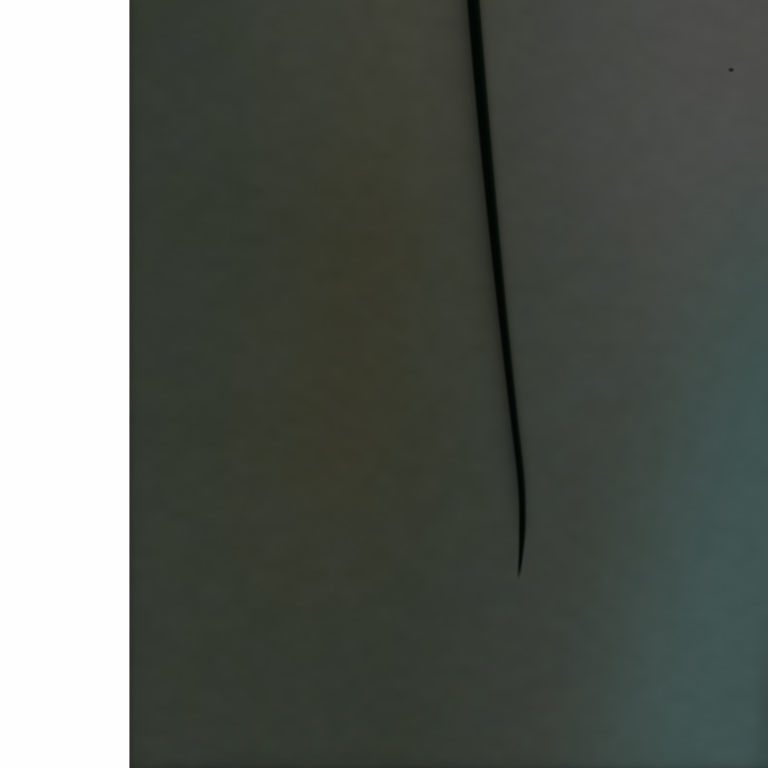
Write a Shadertoy shader that draws this texture.

```glsl
// A dark, tapering strand hangs over a dim olive wall beside a white margin.
// The wall blends broad colour gradients with soft noise; the strand is a
// curve x(depth) with a hooked tip, a varying width and a soft side shadow.

const vec3 WHITE = vec3(0.995);
const vec3 OLIVE = vec3(0.218, 0.223, 0.170);
const vec3 SLATE = vec3(0.200, 0.226, 0.192);
const vec3 GREEN_GREY = vec3(0.250, 0.275, 0.252);
const vec3 GREY  = vec3(0.300, 0.303, 0.292);
const vec3 TEAL  = vec3(0.250, 0.328, 0.318);
const vec3 INK   = vec3(0.008, 0.022, 0.010);

const float MARGIN = 0.1685;       // right side of the white margin
const float STRAND_TOP = 0.616;    // strand centre at the upper border
const float STRAND_LENGTH = 0.752;
const float HOOK_START = 0.60;
const float HOOK_BEND = 0.85;
const vec2  SPECK = vec2(0.952, 0.909);
const float BLOTCH = 0.012;
const float GRAIN = 0.022;

float hash(vec2 p) {
    vec3 q = fract(vec3(p.xyx) * 0.1031);
    q += dot(q, q.yzx + 33.33);
    return fract((q.x + q.y) * q.z);
}

float noise(vec2 p) {
    vec2 i = floor(p), f = fract(p);
    f = f * f * (3.0 - 2.0 * f);
    return mix(mix(hash(i), hash(i + vec2(1, 0)), f.x),
               mix(hash(i + vec2(0, 1)), hash(i + vec2(1, 1)), f.x), f.y);
}

float fbm(vec2 p) {
    float sum = 0.0, amp = 0.5;
    for (int i = 0; i < 4; i++) {
        sum += amp * noise(p);
        p = p * 2.03 + 7.1;
        amp *= 0.5;
    }
    return sum;
}

vec3 wallColor(vec2 uv) {
    // Slanted olive band within cooler slate
    float axis = 0.46 + 0.16 * (uv.y - 0.5);
    float band = exp(-pow((uv.x - axis) / 0.15, 2.0)) * smoothstep(0.05, 0.45, uv.y);
    vec3 col = mix(SLATE, OLIVE, band);

    // Light grows to the right, green-grey below and neutral above
    float light = smoothstep(0.46, 0.96, uv.x);
    vec3 lit = mix(GREEN_GREY, GREY, smoothstep(0.35, 0.95, uv.y));
    col = mix(col, lit, light);
    float topLight = smoothstep(0.62, 1.0, uv.y) * smoothstep(0.15, 0.55, uv.x);
    col = mix(col, GREY, 0.36 * topLight * (1.0 - light));

    // Teal glow down the right side
    float reach = mix(0.70, 0.83, smoothstep(0.0, 0.75, uv.y));
    float teal = smoothstep(reach, reach + 0.22, uv.x)
               * smoothstep(0.92, 0.45, uv.y);
    col = mix(col, TEAL, teal);

    // Broad stains, then fine grain with a little colour drift
    col += BLOTCH * (fbm(uv * vec2(9.0, 7.0)) - 0.47) * vec3(1.0, 0.9, 1.2);
    col += GRAIN * (fbm(uv * vec2(48.0, 64.0)) - 0.47);
    col.b += 0.5 * GRAIN * (noise(uv * 32.0 + 5.0) - 0.5);

    // Slight darkening at the borders
    col *= 1.0 - 0.18 * exp(-(uv.x - MARGIN) / 0.006);
    col *= 1.0 - 0.15 * exp(-uv.y / 0.006);
    col *= 1.0 - 0.10 * smoothstep(0.975, 1.0, uv.x) * smoothstep(0.25, 0.0, uv.y);
    return col;
}

float strandCentre(float depth) {
    float hook = max(depth - HOOK_START, 0.0);
    return STRAND_TOP + depth * (0.080 + 0.033 * depth) - HOOK_BEND * hook * hook;
}

void mainImage(out vec4 fragColor, in vec2 fragCoord) {
    vec2 uv = fragCoord / iResolution.xy;
    float soft = max(1.0 / iResolution.y, 0.0022);
    vec3 col = wallColor(max(uv, vec2(MARGIN, 0.0)));

    // Strand: signed side offset, tapering half width and fading tip
    float depth = 1.0 - uv.y;
    float side = uv.x - strandCentre(depth);
    float width = mix(0.0075, 0.0040, smoothstep(0.0, 0.68, depth));
    width *= mix(0.45, 1.0, smoothstep(STRAND_LENGTH, 0.68, depth));
    float body = smoothstep(soft, -soft, abs(side) - width);
    float tip = smoothstep(STRAND_LENGTH + soft, STRAND_LENGTH - 0.02, depth);

    // Shadow reaches further to the left and fades towards the tip
    float spread = side < 0.0 ? mix(0.013, 0.006, depth) : 0.0035;
    float shadow = exp(-max(abs(side) - width, 0.0) / spread);
    shadow *= 0.42 * smoothstep(STRAND_LENGTH, 0.60, depth);
    col *= 1.0 - shadow;

    // Faint green sheen on the right half of the strand
    float sheen = smoothstep(0.0, width, side);
    vec3 strand = INK + sheen * vec3(0.015, 0.030, 0.018);
    col = mix(col, strand, body * sqrt(tip) * 0.97);

    // Small speck near the upper right
    float speck = smoothstep(0.0045, 0.0010, length((uv - SPECK) * vec2(0.9, 1.2)));
    col = mix(col, INK, 0.6 * speck);

    // White margin
    float edge = max(0.5 / iResolution.x, 0.0012);
    col = mix(WHITE, col, smoothstep(-edge, edge, uv.x - MARGIN));
    fragColor = vec4(col, 1.0);
}
```
